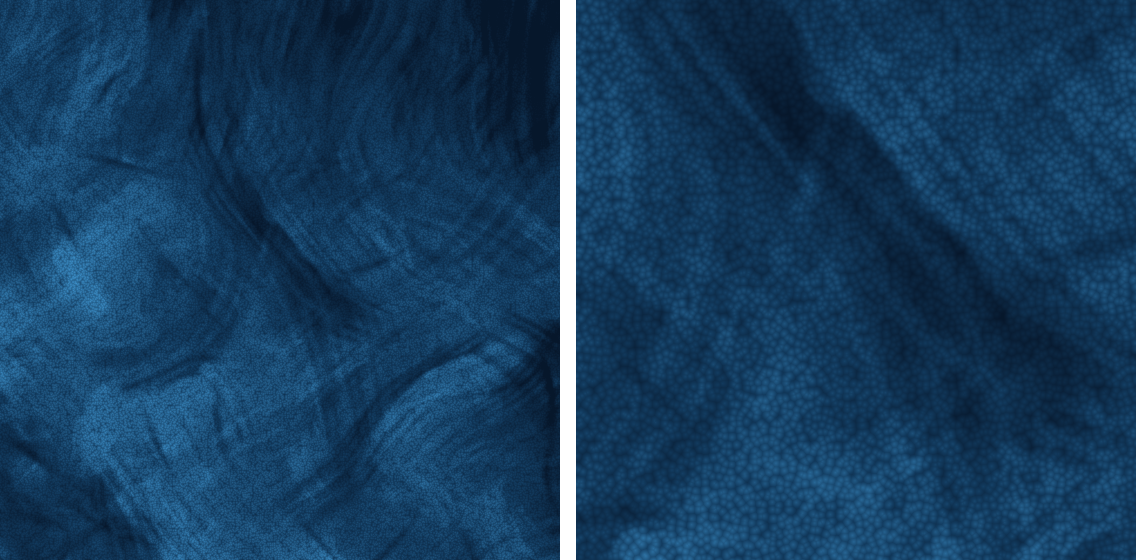
Left: the whole. Right: its middle third, enlarged.
Write a Shadertoy shader that draws this texture.

```glsl
const vec3 DEEP_NAVY = vec3(0.025, 0.09, 0.17);
const vec3 MID_BLUE = vec3(0.07, 0.23, 0.37);
const vec3 PALE_BLUE = vec3(0.17, 0.43, 0.62);
const float BASE_TONE = 0.60;
const float STROKE_CONTRAST = 1.0;
const float BRISTLE_CONTRAST = 0.22;
const float GRAIN_CONTRAST = 0.42;
const float GRAIN_CELLS = 250.0;
const float CREASE_CELLS = 4.3;
const float RISING = 0.6;
const float FALLING = -0.95;
const float UPRIGHT = 1.5;
const float PI = 3.14159;

vec2 hash2(vec2 p) {
    vec3 q = fract(p.xyx * vec3(0.1031, 0.1030, 0.0973));
    q += dot(q, q.yzx + 33.33);
    return fract((q.xx + q.yz) * q.zy);
}

float valueNoise(vec2 p) {
    vec2 i = floor(p), f = fract(p);
    f = f * f * (3.0 - 2.0 * f);
    vec2 e = vec2(0.0, 1.0);
    return mix(mix(hash2(i).x, hash2(i + e.yx).x, f.x),
               mix(hash2(i + e.xy).x, hash2(i + e.yy).x, f.x), f.y);
}

// Distance to the nearest scattered point
float cellular(vec2 p) {
    vec2 cell = floor(p);
    float nearest = 2.0;
    for (int y = -1; y <= 1; y++)
    for (int x = -1; x <= 1; x++) {
        vec2 c = cell + vec2(x, y);
        nearest = min(nearest, length(c + hash2(c) - p));
    }
    return nearest;
}

// Layered sines bend the strokes like a moving wrist
vec2 wristWarp(vec2 p) {
    vec2 w = sin(p.yx * vec2(9.0, 7.0) + vec2(1.3, 4.1)) * 0.025;
    return p + w + sin((p.yx + w) * vec2(23.0, 19.0) + p * 11.0) * 0.008;
}

// Local frame of a stroke: x runs along it, y across it
vec2 strokeFrame(vec2 offset, float height, vec2 pick, float bend) {
    float angle = pick.x < 0.55 ? RISING : FALLING;
    angle = mix(angle, UPRIGHT, smoothstep(0.6, 0.8, height));
    angle += (pick.y - 0.5) * 0.7 + PI * step(0.5, fract(pick.y * 7.0));
    float c = cos(angle), s = sin(angle);
    vec2 q = mat2(c, -s, s, c) * offset;
    q.y -= bend * q.x * q.x;
    return q;
}

// Broad strokes: one crisp side, one side fading out
float paintStrokes(float tone, vec2 p, float cells, float opacity, float seed) {
    float ground = tone;
    p = p * cells + seed;
    vec2 cell = floor(p);
    for (int y = -1; y <= 1; y++)
    for (int x = -1; x <= 1; x++) {
        vec2 c = cell + vec2(x, y);
        vec2 center = c + hash2(c + 5.0);
        vec2 pick = hash2(c + 17.0), shape = hash2(c + 41.0);
        vec2 offset = p - center;
        vec2 q = strokeFrame(offset, (center.y - seed) / cells, pick, shape.x - 0.5);
        float bristle = valueNoise(vec2(q.x * 3.0, q.y * 110.0 / cells) + c * 19.0);
        float ragged = valueNoise(q * 9.0 + c * 23.0);
        float across = q.y / mix(0.3, 0.55, shape.y) + (ragged - 0.5) * 0.22;
        float mask = smoothstep(-1.0, -0.8, across + (bristle - 0.5) * 0.1);
        mask *= 1.0 - smoothstep(-0.7, 1.0, across);
        mask *= 1.0 - smoothstep(0.45, 0.9, abs(q.x) + (bristle - 0.5) * 0.3);
        mask *= 1.0 - smoothstep(0.8, 1.0, length(offset));
        float paint = ground + (hash2(c + 73.0).x - 0.48) * STROKE_CONTRAST;
        tone = mix(tone, paint, mask * opacity);
        tone += mask * (bristle - 0.5) * BRISTLE_CONTRAST;
    }
    return tone;
}

// Thin dark ridges with a dry bright fleck along one side
float creases(vec2 p) {
    p = p * CREASE_CELLS + 31.0;
    vec2 cell = floor(p);
    float sum = 0.0;
    for (int y = -1; y <= 1; y++)
    for (int x = -1; x <= 1; x++) {
        vec2 c = cell + vec2(x, y);
        vec2 pick = hash2(c + 11.0), shape = hash2(c + 29.0);
        vec2 center = c + hash2(c);
        vec2 q = strokeFrame(p - center, (center.y - 31.0) / CREASE_CELLS, pick, shape.x - 0.5);
        float taper = 1.0 - smoothstep(0.05, mix(0.3, 0.65, shape.y), abs(q.x));
        float ridge = exp(-pow(q.y / 0.03, 2.0)) * taper;
        float dry = valueNoise(vec2(q.x * 28.0, q.y * 6.0) + c * 13.0);
        float fleck = smoothstep(0.0, 0.05, q.y) * exp(-max(q.y, 0.0) * 9.0);
        fleck *= dry * (1.0 - smoothstep(0.0, 0.18, abs(q.x)));
        sum += step(0.5, shape.x) * (fleck * 0.7 * step(0.6, shape.y) - ridge * 0.22);
    }
    return sum;
}

void mainImage(out vec4 fragColor, in vec2 fragCoord) {
    vec2 uv = fragCoord / iResolution.xy;
    vec2 p = fragCoord / iResolution.y;
    vec2 warped = wristWarp(p);

    // Ground light, dim at the top and the borders
    vec2 border = abs(uv - 0.5) * 2.0;
    float tone = BASE_TONE - 0.3 * smoothstep(0.55, 1.0, uv.y);
    tone -= 0.12 * smoothstep(0.6, 1.0, border.x) + 0.1 * (1.0 - smoothstep(0.0, 0.35, uv.y));

    // Paint from broad to small
    tone = paintStrokes(tone, warped, 2.5, 0.75, 3.0);
    tone = paintStrokes(tone, warped, 4.2, 0.6, 57.0);
    tone = paintStrokes(tone, warped, 8.0, 0.3, 91.0);
    tone += creases(warped);
    tone += (valueNoise(p * 34.0) - 0.5) * 0.07;

    // Canvas grain, stronger where the paint is pale
    float grain = 0.45 - cellular(p * GRAIN_CELLS);
    grain += (valueNoise(p * GRAIN_CELLS * 0.45) - 0.5) * 0.35;
    tone += grain * GRAIN_CONTRAST * clamp(0.3 + tone, 0.3, 1.2);

    tone = clamp(tone, 0.0, 1.35);
    vec3 color = tone < 0.5 ? mix(DEEP_NAVY, MID_BLUE, tone * 2.0)
                            : mix(MID_BLUE, PALE_BLUE, tone * 2.0 - 1.0);
    fragColor = vec4(color, 1.0);
}
```
